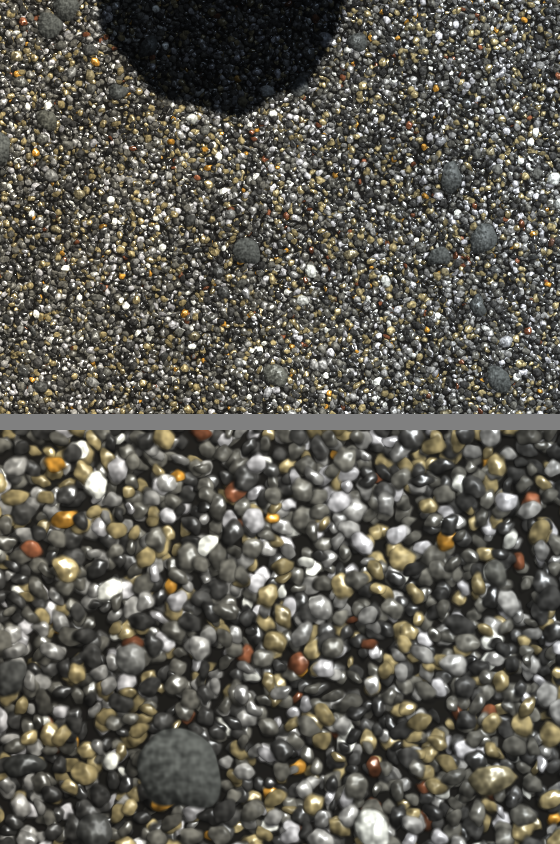
Top, the full canvas; bottom, a detail of the centre.
Write a Shadertoy shader that draws this texture.

```glsl
// Wet coarse sand in hard sunlight, with a round shadow falling over its top edge.
// Jittered, turned lattices hold domed elliptical grains, laid in layers from fine
// to pebble size; gradient noise roughens outlines, surfaces and glints.

#define FINE_SCALE 72.0
#define GRAIN_SCALE 59.0
#define CHIP_SCALE 37.0
#define PEBBLE_SCALE 15.0
#define EXPOSURE 1.14
#define GLINT 1.05
#define CONTACT_SHADE 0.27
#define EDGE_BLUR 0.0017
#define SHADE_CENTRE vec2(0.54, 1.04)
#define SHADE_RADIUS 0.31
#define SHADE_TINT vec3(0.17, 0.19, 0.22)

const vec3 GAP_COLOR = vec3(0.115, 0.112, 0.105);
const vec3 SUN = vec3(0.35, 0.50, 0.79);

vec4 hash4(vec2 p) {
    vec4 q = fract(p.xyxy * vec4(0.1031, 0.1030, 0.0973, 0.1099));
    q += dot(q, q.wzxy + 33.33);
    return fract((q.xxyz + q.yzzw) * q.zywx);
}

mat2 rotation(float angle) {
    float c = cos(angle), s = sin(angle);
    return mat2(c, -s, s, c);
}

float cornerSlope(vec2 cell, vec2 offset) {
    float angle = 6.2832 * hash4(cell).x;
    return dot(vec2(cos(angle), sin(angle)), offset);
}

float gradientNoise(vec2 p) {
    vec2 i = floor(p), f = fract(p);
    vec2 u = f * f * f * (f * (f * 6.0 - 15.0) + 10.0);
    vec2 e = vec2(1.0, 0.0);
    float low = mix(cornerSlope(i, f), cornerSlope(i + e, f - e), u.x);
    float high = mix(cornerSlope(i + e.yx, f - e.yx), cornerSlope(i + 1.0, f - 1.0), u.x);
    return 1.4 * mix(low, high, u.y);
}

vec2 noisePair(vec2 p) {
    return vec2(gradientNoise(p), gradientNoise(p + 57.3));
}

// Mineral colour chosen by a random pick, varied in brightness
vec3 mineral(float pick, float vary) {
    vec3 c = vec3(0.22, 0.22, 0.215);                    // basalt
    if (pick > 0.27) c = vec3(0.34, 0.337, 0.315);       // warm grey
    if (pick > 0.57) c = vec3(0.51, 0.465, 0.335);       // olive
    if (pick > 0.74) c = vec3(0.49, 0.49, 0.48);         // mid grey
    if (pick > 0.885) c = vec3(0.65, 0.65, 0.66);        // pale quartz
    if (pick > 0.96) c = vec3(0.88, 0.89, 0.86);         // white quartz
    if (pick > 0.981) c = vec3(0.43, 0.27, 0.19);        // rust
    if (pick > 0.991) c = vec3(0.66, 0.48, 0.20);        // amber
    return c * mix(0.8, 1.2, vary);
}

// Lay one layer of grains over the colour below
void layGrains(inout vec3 color, vec2 uv, float scale, float density,
               float seed, float slate, vec2 bump) {
    mat2 lattice = rotation(seed);
    vec2 p = lattice * uv * scale + seed;
    p += 0.45 * noisePair(p * 0.23);
    vec2 cell = floor(p);
    vec2 wobble = 0.13 * noisePair(p * 1.7);
    float blur = scale * max(EDGE_BLUR, 1.0 / iResolution.y);
    vec3 halfway = normalize(SUN + vec3(0.0, 0.0, 1.0));

    for (int y = -1; y <= 1; y++)
    for (int x = -1; x <= 1; x++) {
        vec2 id = cell + vec2(x, y);
        vec4 place = hash4(id + seed);
        vec4 look = hash4(id + seed + 91.7);
        if (look.w > density) continue;

        // Rotated ellipse, measured as 1 on its rim
        vec2 d = (p - id - 0.5 - 0.72 * (place.xy - 0.5) + wobble) * lattice;
        mat2 turn = rotation(6.2832 * place.z);
        float radius = mix(0.38, 0.63, place.w);
        vec2 axes = radius * vec2(1.0, mix(0.58, 1.0, look.y));
        vec2 q = turn * d / axes;
        float rim = length(q);

        // Soft shade thrown away from the sun
        float thrown = length(turn * (d + 0.13 * SUN.xy) / axes);
        color *= 1.0 - CONTACT_SHADE * (1.0 - smoothstep(0.75, 1.35, thrown));

        // Domed, rough and wet surface
        float dome = sqrt(max(1.0 - rim * rim, 0.0));
        vec3 normal = normalize(vec3(q * turn + 0.65 * bump, dome + 0.35));
        vec3 stone = mineral(look.x, look.y);
        stone = mix(stone, vec3(0.31, 0.325, 0.32), slate);
        stone *= 1.0 + 0.4 * bump.x;
        float diffuse = max(dot(normal, SUN), 0.0);
        float glint = pow(max(dot(normal, halfway), 0.0), 32.0);
        vec3 lit = stone * (0.40 + 0.76 * diffuse);
        lit += GLINT * look.z * look.z * glint * (1.0 - 0.7 * slate) * vec3(0.94, 0.97, 1.0);

        float edge = blur / radius;
        color = mix(color, lit, 1.0 - smoothstep(1.0 - edge, 1.0 + edge, rim));
    }
}

void mainImage(out vec4 fragColor, in vec2 fragCoord) {
    vec2 uv = fragCoord / iResolution.y;
    vec2 bump = 0.6 * noisePair(uv * 115.0) + 0.4 * noisePair(uv * 210.0 + 9.0);

    // Sand from fine bed to stray pebbles
    vec3 color = GAP_COLOR;
    layGrains(color, uv, FINE_SCALE, 1.0, 3.4, 0.0, bump);
    layGrains(color, uv, FINE_SCALE, 0.8, 64.0, 0.0, bump);
    layGrains(color, uv, GRAIN_SCALE, 0.7, 131.0, 0.0, bump);
    layGrains(color, uv, CHIP_SCALE, 0.04, 277.0, 0.3, bump);
    layGrains(color, uv, PEBBLE_SCALE, 0.03, 419.0, 0.85, bump);

    // Broad drift in brightness, warm at left and cool at right
    color *= EXPOSURE * (1.0 + 0.16 * gradientNoise(uv * 3.5));
    color *= mix(vec3(1.03, 1.0, 0.95), vec3(0.97, 0.985, 1.0), smoothstep(0.1, 1.3, uv.x));

    // Round cast shadow with a grainy rim
    float reach = length(uv - SHADE_CENTRE) + 0.025 * gradientNoise(uv * 8.0) + 0.008 * bump.y;
    float shade = 1.0 - smoothstep(SHADE_RADIUS - 0.012, SHADE_RADIUS + 0.012, reach);
    color *= mix(vec3(1.0), SHADE_TINT, shade);

    fragColor = vec4(clamp(color, 0.0, 1.0), 1.0);
}
```
